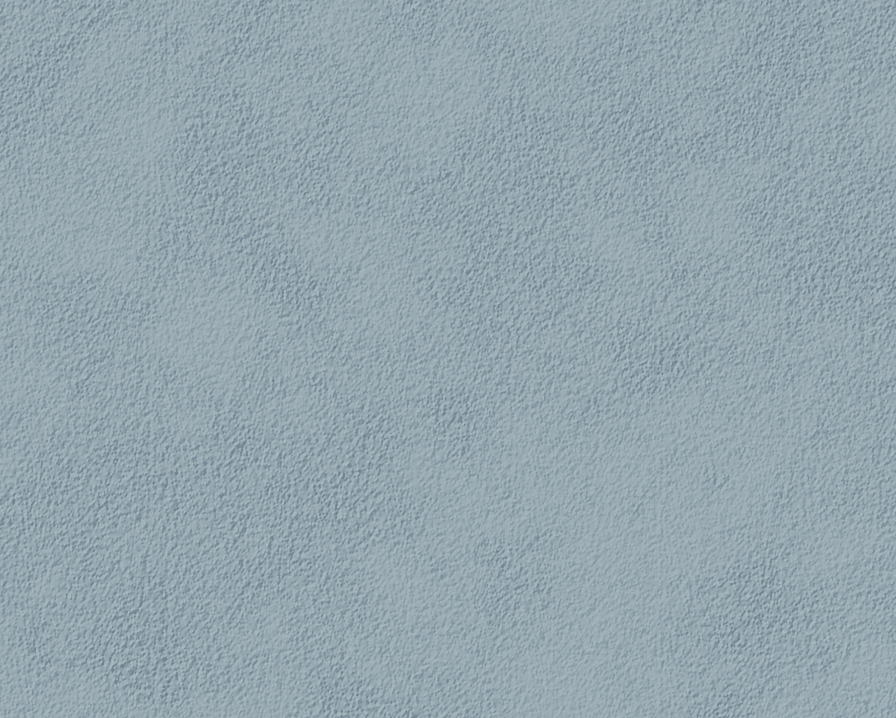
Reproduce this texture procedurally as a Shadertoy shader.

```glsl
// Blue-grey suede plaster: very fine embossed grain over faint cloudy patches.
// Cellular bump noise gives height and slope; the slope is lit from the
// upper left, and layered heights decide where the surface is rough.

const vec3 SMOOTH_COLOR = vec3(0.604, 0.671, 0.703);
const vec3 ROUGH_SHADE = vec3(0.028, 0.025, 0.022);
const vec3 RELIEF_TINT = vec3(1.0, 0.89, 0.78);
const vec2 LIGHT_DIR = vec2(-0.8, 0.6);
const float BUMP_SHARPNESS = 5.0;
const float HIGHLIGHT = 0.092;
const float SHADOW = 0.162;

// Three random values in 0..1 for a cell
vec3 hash3(vec2 cell, float seed) {
    vec3 q = fract(vec3(cell.xyx + seed * 17.3) * vec3(0.1031, 0.1030, 0.0973));
    q += dot(q, q.yxz + 33.33);
    return fract((q.xxy + q.yzz) * q.zyx);
}

// Random raised and sunken bumps: x = height, y = slope along dir
vec2 bumpNoise(vec2 p, vec2 dir, float seed) {
    vec2 cell = floor(p);
    vec2 result = vec2(0.0);
    for (int j = -1; j <= 1; j++) {
        for (int i = -1; i <= 1; i++) {
            vec2 neighbour = cell + vec2(i, j);
            vec3 rnd = hash3(neighbour, seed);
            vec2 d = p - neighbour - rnd.xy;
            float bump = (2.0 * rnd.z - 1.0) * exp(-BUMP_SHARPNESS * dot(d, d));
            result += bump * vec2(1.0, 2.0 * BUMP_SHARPNESS * dot(d, dir));
        }
    }
    return result;
}

// Cloudy roughness map, 0 = worn smooth, 1 = rough
float roughness(vec2 p) {
    vec2 q = p + 0.05 * sin(p.yx * vec2(9.0, 7.0) + vec2(0.6, 2.1));
    float sum = 0.0;
    float gain = 1.0;
    float freq = 3.8;
    for (int i = 0; i < 5; i++) {
        sum += gain * bumpNoise(q * freq, LIGHT_DIR, float(i) + 1.0).x;
        gain *= 0.75;
        freq *= 2.1;
    }
    return smoothstep(-0.9, 0.9, sum);
}

// Lit grain from two sizes of bumps; height adds speckle without direction
float grainRelief(vec2 p) {
    vec2 q = p * vec2(1.0, 0.9);
    vec2 fine = bumpNoise(q * 245.0, LIGHT_DIR, 7.0);
    vec2 coarse = bumpNoise(q * 145.0, LIGHT_DIR, 8.0);
    return fine.y + 0.6 * fine.x + 0.4 * coarse.y;
}

// Highlights and deeper shadows that level off gently on steep facets
float shadeSlope(float slope, float steepness) {
    float facet = tanh(slope * steepness);
    return facet * (facet > 0.0 ? HIGHLIGHT : SHADOW);
}

void mainImage(out vec4 fragColor, in vec2 fragCoord) {
    vec2 uv = fragCoord / iResolution.y;

    float rough = roughness(uv);
    float relief = shadeSlope(grainRelief(uv), 0.7);

    vec3 color = SMOOTH_COLOR - ROUGH_SHADE * rough;
    color += RELIEF_TINT * relief * mix(0.48, 1.0, rough);

    fragColor = vec4(color, 1.0);
}
```
